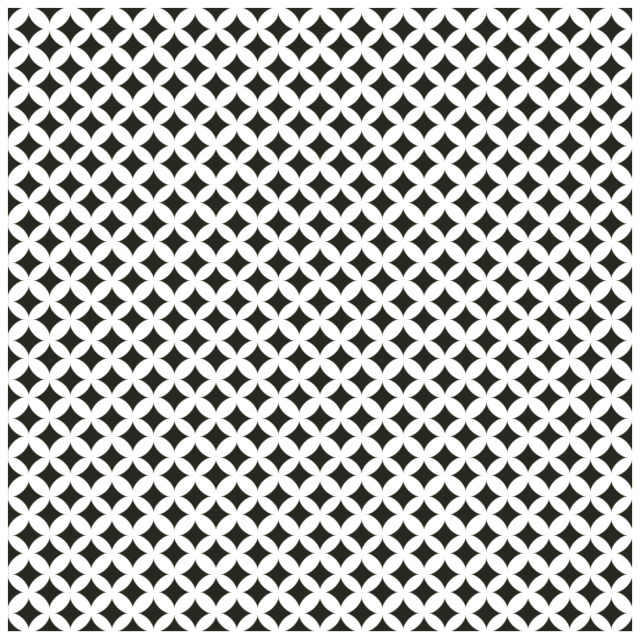
Give the GLSL for this pattern, as a WebGL 1 fragment shader.

```glsl
precision highp float;

uniform vec2 u_resolution;

const vec3 PAPER = vec3(1.0);
const vec3 INK = vec3(0.15, 0.16, 0.12);
const vec2 REPEATS = vec2(15.0, 16.0);

// Lengths are fractions of the canvas width
const vec2 PANEL_ORIGIN = vec2(0.0124, 0.0124);
const vec2 PANEL_SIZE = vec2(0.9753, 0.9738);
const float STAR_REACH = 0.0224;
const float STAR_NOTCH = 0.0087;

// Four-pointed star with concave arcs; negative inside
float starDistance(vec2 p, float reach, float notch) {
    float center = (reach * reach - 2.0 * notch * notch) / (2.0 * reach - 4.0 * notch);
    float radius = sqrt(2.0) * (center - notch);
    return radius - length(abs(p) - center);
}

// Offset from the nearest lattice point
vec2 latticeOffset(vec2 p, vec2 cell, vec2 shift) {
    return (fract(p / cell - shift + 0.5) - 0.5) * cell;
}

float boxDistance(vec2 p, vec2 halfSize) {
    vec2 d = abs(p) - halfSize;
    return max(d.x, d.y);
}

float coverage(float dist, float softness) {
    return 1.0 - smoothstep(-softness, softness, dist);
}

void main() {
    float pixel = 1.0 / u_resolution.x;
    vec2 fromTop = vec2(gl_FragCoord.x, u_resolution.y - gl_FragCoord.y) * pixel;
    vec2 p = fromTop - PANEL_ORIGIN;
    vec2 cell = PANEL_SIZE / REPEATS;

    // Two interleaved lattices, the second slightly below the half step
    vec2 outer = latticeOffset(p, cell, vec2(0.0));
    vec2 inner = latticeOffset(p, cell, vec2(0.5, 0.541));
    float stars = min(starDistance(outer, STAR_REACH, STAR_NOTCH),
                      starDistance(inner, STAR_REACH, STAR_NOTCH));
    float ink = coverage(stars, pixel);

    // Faint hairline on the left edge
    float hairline = 0.3 * coverage(abs(p.x) - 0.0008, 0.5 * pixel);
    ink = max(ink, hairline);

    // Clip to the panel, leaving a plain margin
    float panel = boxDistance(p - 0.5 * PANEL_SIZE, 0.5 * PANEL_SIZE);
    ink *= coverage(panel, 0.7 * pixel);

    gl_FragColor = vec4(mix(PAPER, INK, ink), 1.0);
}
```
